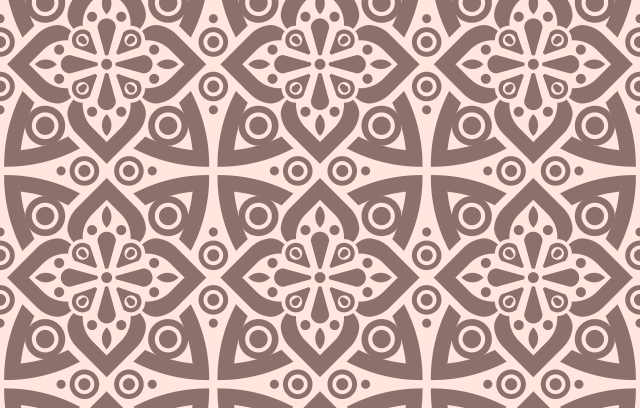
Reproduce this pattern procedurally as a WebGL 1 fragment shader.

```glsl
precision highp float;
// Two-tone mandala tiling, three tiles across. Each square tile is folded
// into one eighth by its mirror symmetry, and the motif is built there as
// a union of signed distances, with 256 units to a tile.

uniform vec2 u_resolution;

// Maximum of two distances with a rounded join.
float smoothMax(float a, float b, float k) {
    float h = max(k - abs(a - b), 0.0) / k;
    return max(a, b) + 0.25 * k * h * h;
}

// Teardrop along the x axis, from radius ra at x = a to radius rb at x = b.
float teardrop(vec2 p, float a, float b, float ra, float rb) {
    float t = clamp((p.x - a) / (b - a), 0.0, 1.0);
    return length(p - vec2(mix(a, b, t), 0.0)) - mix(ra, rb, t);
}

// Ring with a solid dot inside it.
float bullseye(vec2 p, float outer, float inner, float dotRadius) {
    float r = length(p);
    return min(max(r - outer, inner - r), r - dotRadius);
}

// Central flower: hub, four petals, four diagonal eyes, seeds.
float flower(vec2 p, vec2 diagonal) {
    float d = length(p) - 6.5;
    d = min(d, teardrop(p, 13.0, 44.0, 2.5, 11.0));

    float eye = teardrop(diagonal, 20.0, 41.0, 2.5, 12.7);
    eye = max(eye, 7.6 - length(diagonal - vec2(41.0, 0.0)));
    eye = min(eye, teardrop(diagonal, 38.5, 42.0, 3.5, 4.4));
    d = min(d, eye);

    float seed = length(vec2(p.x - 73.0, p.y + 12.0)) - 17.7;
    return min(d, min(seed, length(p - vec2(57.0, 17.5)) - 6.0));
}

// Distance to the filled outline of the large pointed petal.
float petalOutline(vec2 p) {
    return smoothMax((p.x + p.y - 119.5) * 0.7071, p.y - 47.3, 12.0);
}

// Broad petal band, cut round at the diagonal and scalloped by the eye.
float petalBand(vec2 p, vec2 diagonal, float outline) {
    float band = max(outline, -18.5 - outline);
    band = smoothMax(band, 2.0 - diagonal.y, 8.0);
    return max(band, 17.2 - length(diagonal - vec2(41.0, 0.0)));
}

// Curved corner frame, kept clear of the petal.
float cornerFrame(vec2 p, float outline) {
    float edge = length(p - vec2(-67.0, 121.0)) - 190.0;
    return max(max(edge, -19.0 - edge), 9.5 - outline);
}

float motif(vec2 p) {
    // Fold into the wedge x >= y >= 0.
    p = abs(p);
    p = vec2(max(p.x, p.y), min(p.x, p.y));
    vec2 diagonal = vec2(p.x + p.y, p.x - p.y) * 0.7071;
    float outline = petalOutline(p);

    float d = flower(p, diagonal);
    d = min(d, petalBand(p, diagonal, outline));
    d = min(d, cornerFrame(p, outline));

    // Large bullseye in the frame, small one and a dot on the tile border.
    d = min(d, bullseye(p - vec2(73.8), 24.0, 16.0, 11.0));
    d = min(d, bullseye(p - vec2(128.0, 26.7), 17.7, 11.8, 7.2));
    return min(d, length(p - vec2(128.0, 54.7)) - 5.4);
}

void main() {
    float unitsPerPixel = 768.0 / u_resolution.x;
    vec2 p = gl_FragCoord.xy * unitsPerPixel;
    vec2 tile = mod(p - vec2(0.0, 28.5), 256.0) - 128.0;

    float ink = clamp(0.5 - motif(tile) / unitsPerPixel, 0.0, 1.0);
    vec3 blush = vec3(1.0, 0.90, 0.87);
    vec3 cocoa = vec3(0.55, 0.44, 0.42);
    gl_FragColor = vec4(mix(blush, cocoa, ink), 1.0);
}
```
